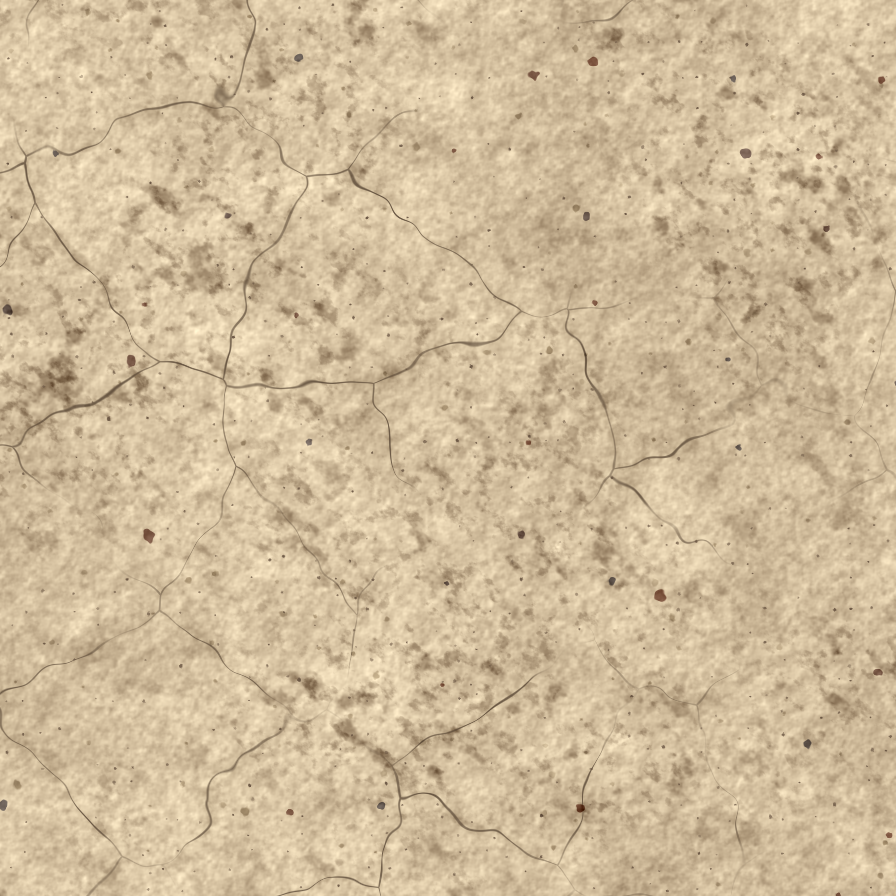
Write a WebGL 2 fragment shader that draws this texture.

```glsl
#version 300 es
precision highp float;

uniform vec2 u_resolution;
out vec4 fragColor;

const vec3 STONE = vec3(0.842, 0.763, 0.633);
const vec3 TONE_TINT = vec3(1.0, 1.04, 0.97);
const vec3 CRACK_COLOR = vec3(0.36, 0.29, 0.22);
const vec3 PINHOLE_COLOR = vec3(0.40, 0.32, 0.25);
const vec3 GREY_PEBBLE = vec3(0.36, 0.32, 0.30);
const vec3 RED_PEBBLE = vec3(0.46, 0.29, 0.21);
const float CRACK_CELLS = 5.0;
const float CRACK_WIDTH = 0.0009;
const float PIT_DEPTH = 0.23;
const float RELIEF = 0.55;
const float GRAIN = 0.11;

float hash(vec2 p) {
    vec3 q = fract(p.xyx * 0.1031);
    q += dot(q, q.yzx + 33.33);
    return fract((q.x + q.y) * q.z);
}

vec2 hash2(vec2 p) {
    return vec2(hash(p), hash(p + 71.7));
}

float noise(vec2 p) {
    vec2 i = floor(p), f = fract(p);
    f = f * f * (3.0 - 2.0 * f);
    return mix(mix(hash(i), hash(i + vec2(1, 0)), f.x),
               mix(hash(i + vec2(0, 1)), hash(i + vec2(1, 1)), f.x), f.y);
}

float fbm(vec2 p) {
    float sum = 0.0, amp = 0.5;
    for (int i = 0; i < 4; i++) {
        sum += amp * noise(p);
        p = mat2(1.6, 1.2, -1.2, 1.6) * p + 17.3;
        amp *= 0.5;
    }
    return sum / 0.9375;
}

// Distance to the nearest border between irregular cells
float cellBorder(vec2 p) {
    vec2 base = floor(p), f = fract(p), nearCell = vec2(0), nearVec = vec2(0);
    float best = 9.0;
    for (int k = 0; k < 9; k++) {
        vec2 g = vec2(k % 3 - 1, k / 3 - 1);
        vec2 r = g + hash2(base + g) - f;
        if (dot(r, r) < best) { best = dot(r, r); nearVec = r; nearCell = g; }
    }
    float border = 9.0;
    for (int k = 0; k < 25; k++) {
        vec2 g = nearCell + vec2(k % 5 - 2, k / 5 - 2);
        vec2 r = g + hash2(base + g) - f;
        vec2 d = r - nearVec;
        if (dot(d, d) > 0.0001) border = min(border, dot(0.5 * (r + nearVec), normalize(d)));
    }
    return border;
}

// Scattered ragged dots: x is coverage, y is a random value per dot
vec2 dots(vec2 p, float cells, float chance, float minR, float maxR, float soft) {
    vec2 id = floor(p * cells);
    vec2 center = (id + 0.25 + 0.5 * hash2(id + 5.0)) / cells;
    float pick = hash(id + 31.0);
    float radius = mix(minR, maxR, pow(hash(id + 53.0), 2.0));
    vec2 d = (p - center) * vec2(1.0, mix(0.8, 1.3, hash(id + 91.0)));
    float dist = length(d) + radius * 0.7 * (noise(p * 1.2 / radius) - 0.5);
    float cover = 1.0 - smoothstep(radius - soft, radius + soft, dist);
    return vec2(cover * step(pick, chance), hash(id + 13.0));
}

void main() {
    float scale = min(u_resolution.x, u_resolution.y);
    vec2 p = gl_FragCoord.xy / scale;
    float soft = 0.8 / scale;

    // Broad mottling, grain and lit relief
    float tone = 0.13 * (fbm(p * 3.0 + 4.0) - 0.5) + 0.15 * (fbm(p * 19.0) - 0.5);
    tone += GRAIN * (noise(p * 210.0) - 0.5) + 0.5 * GRAIN * (noise(p * 95.0 + 9.0) - 0.5);
    vec2 toLight = vec2(-0.0016, 0.0018);
    tone += RELIEF * (fbm(p * 48.0) - fbm(p * 48.0 + toLight * 48.0));

    // Eroded pits, gathered in rough patches, and pale smudges
    float rough = smoothstep(0.44, 0.7, fbm(p * 3.6 + 21.0));
    vec2 slanted = mat2(0.8, 0.75, -0.6, 1.0) * p;
    float pits = smoothstep(0.59, 0.82, fbm(slanted * 36.0 + 8.0));
    float crumbs = smoothstep(0.56, 0.8, fbm(slanted * 75.0 + 40.0));
    tone -= PIT_DEPTH * (pits * mix(0.35, 1.0, rough) + crumbs * mix(0.15, 0.75, rough));
    tone += 0.05 * smoothstep(0.58, 0.8, fbm(p * 13.0 + 60.0));
    vec3 color = STONE + tone * TONE_TINT;

    // Thin cracks that wander, fade and break off
    vec2 warp = 0.09 * (vec2(fbm(p * 5.0 + 3.0), fbm(p * 5.0 + 47.0)) - 0.5);
    warp += 0.016 * (vec2(noise(p * 38.0), noise(p * 38.0 + 29.0)) - 0.5);
    float crackDist = cellBorder((p + warp) * CRACK_CELLS + 2.0) / CRACK_CELLS;
    float strength = smoothstep(0.36, 0.62, fbm(p * 5.5 + 33.0));
    float width = CRACK_WIDTH * mix(0.4, 1.6, noise(p * 45.0 + 6.0));
    float crack = 1.0 - smoothstep(width - soft, width + soft, crackDist);
    color -= 0.045 * strength * exp(-crackDist * 220.0);
    color = mix(color, CRACK_COLOR, crack * strength * mix(0.45, 0.95, noise(p * 25.0)));

    // Pinholes, brown specks and pebbles
    vec2 pinhole = dots(p, 52.0, 0.22, 0.0008, 0.0019, soft);
    color = mix(color, PINHOLE_COLOR, pinhole.x * mix(0.4, 0.95, pinhole.y));
    vec2 speck = dots(p + 0.37, 27.0, 0.22, 0.0015, 0.0042, 1.5 * soft);
    color = mix(color, color * vec3(0.72, 0.68, 0.62), speck.x * mix(0.4, 1.0, speck.y));
    vec2 pebble = dots(p + 0.71, 12.0, 0.24, 0.0026, 0.0062, soft);
    vec3 pebbleColor = mix(GREY_PEBBLE, RED_PEBBLE, smoothstep(0.3, 0.9, pebble.y));
    color = mix(color, pebbleColor + 0.8 * tone, 0.88 * pebble.x);

    fragColor = vec4(clamp(color, 0.0, 1.0), 1.0);
}
```
